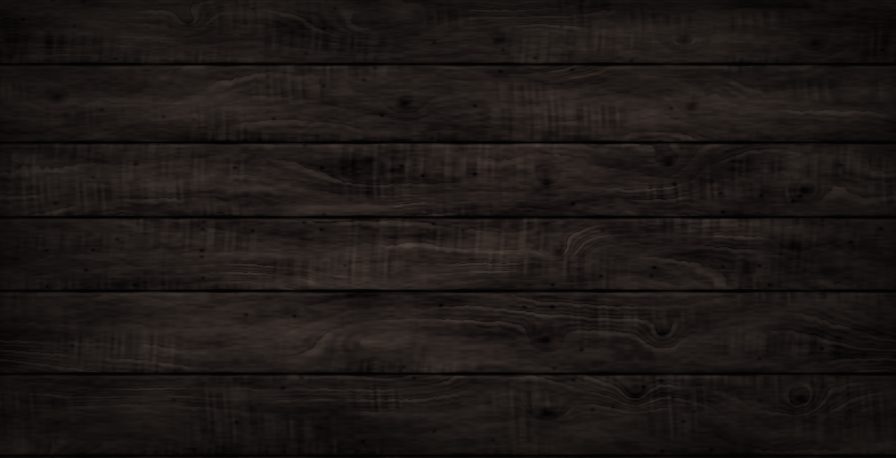
This texture is drawn by a Shadertoy shader. Its source:

```glsl
const int PLANKS = 6;
// Lower edge of each plank above the first seam, and the closing edge
const float EDGES[7] = float[7](0.0, 0.179, 0.360, 0.521, 0.684, 0.855, 1.0);
const float SEAM_OFFSET = 0.005;
const float SEAM_HALF_WIDTH = 0.0028;
const float PLANK_RATIO = 11.5;      // mean plank length over height
const float RING_COUNT = 4.0;
const float KNOT_DENSITY = 0.5;
const float PIT_DENSITY = 0.02;
const float SAW_STRENGTH = 0.26;
const float FIBRE_STRENGTH = 0.42;
const float GRAIN_STRENGTH = 0.2;
const float RING_STRENGTH = 0.13;
const float STREAK_STRENGTH = 0.24;
const float PATCH_STRENGTH = 0.75;
const float EDGE_LIGHT = 0.54;       // brightness at the canvas border
const float CENTRE_LIGHT = 1.26;
const vec3 SHADOW = vec3(0.046, 0.034, 0.033);
const vec3 PALE = vec3(0.25, 0.212, 0.19);
const vec3 GAP = vec3(0.014, 0.011, 0.011);
const float PI = 3.14159;

float hash(vec2 p, float seed) {
    vec3 q = fract(vec3(p, seed) * vec3(0.1031, 0.1137, 0.0973));
    q += dot(q, q.yzx + 33.33);
    return fract((q.x + q.y) * q.z);
}

// Value noise that wraps along the plank
float noise(vec2 q, vec2 cells, float seed) {
    vec2 p = q * cells, i = floor(p), f = fract(p);
    f = f * f * (3.0 - 2.0 * f);
    float left = mod(i.x, cells.x), right = mod(i.x + 1.0, cells.x);
    float low = mix(hash(vec2(left, i.y), seed), hash(vec2(right, i.y), seed), f.x);
    float high = mix(hash(vec2(left, i.y + 1.0), seed), hash(vec2(right, i.y + 1.0), seed), f.x);
    return mix(low, high, f.y);
}

float layeredNoise(vec2 q, vec2 cells, float seed) {
    float sum = 0.0, weight = 0.5;
    for (int i = 0; i < 4; i++) {
        sum += weight * noise(q, cells, seed + float(i) * 3.7);
        cells *= 2.0;
        weight *= 0.5;
    }
    return sum / 0.9375;
}

// Cellular scatter of soft oval spots; size is in plank heights
float spots(vec2 q, vec2 cells, float seed, float density, float size) {
    vec2 cell = floor(q * cells);
    float sum = 0.0;
    for (int y = -1; y <= 1; y++)
    for (int x = -1; x <= 1; x++) {
        vec2 c = cell + vec2(x, y);
        vec2 id = vec2(mod(c.x, cells.x), c.y);
        vec2 jitter = 0.25 + 0.5 * vec2(hash(id, seed), hash(id, seed + 5.3));
        vec2 d = (q - (c + jitter) / cells) * vec2(PLANK_RATIO * 0.75, 1.0) / size;
        sum += step(hash(id, seed + 9.1), density) * exp(-dot(d, d));
    }
    return sum;
}

float woodTone(vec2 q, float seed) {
    // Growth rings run along the plank and swell around knots
    float bend = 0.25 * sin(2.0 * PI * (2.0 * q.x + seed * 0.37))
               + 0.1 * sin(2.0 * PI * (5.0 * q.x + seed * 0.71));
    float knot = spots(q, vec2(6.0, 1.0), seed, KNOT_DENSITY, 0.18);
    float core = spots(q, vec2(6.0, 1.0), seed, KNOT_DENSITY, 0.06);
    float rings = q.y * RING_COUNT + bend + 1.3 * knot
                + 2.4 * noise(q, vec2(7.0, 2.0), seed + 2.0)
                + 0.25 * noise(q, vec2(30.0, 6.0), seed + 4.0)
                + 0.12 * noise(q, vec2(190.0, 5.0), seed + 6.0);
    float phase = fract(rings);
    float ring = phase * smoothstep(1.0, 0.9, phase);
    float grain = sin(2.0 * PI * 3.0 * rings);

    // Fibres, cross saw marks and worn patches
    float fibre = layeredNoise(q, vec2(18.0, 8.0), seed + 11.0) - 0.5;
    float fine = noise(q, vec2(110.0, 36.0), seed + 17.0) - 0.5;
    float patches = layeredNoise(q, vec2(5.0, 2.0), seed + 23.0);
    float sawPath = q.x + 0.002 * sin(q.y * 4.0 + seed);
    float saw = noise(vec2(sawPath, q.y), vec2(250.0, 3.0), seed + 31.0) - 0.5;
    float sawMask = smoothstep(0.45, 0.8, noise(q, vec2(12.0, 3.0), seed + 37.0));
    float wear = smoothstep(0.52, 0.7, layeredNoise(q, vec2(11.0, 3.0), seed + 41.0));
    float streak = smoothstep(0.66, 0.86, ring) * wear;
    float pits = spots(q, vec2(90.0, 8.0), seed + 53.0, PIT_DENSITY, 0.022);

    float tone = 0.35 + 0.12 * (hash(vec2(3.0, 7.0), seed) - 0.5);
    tone += PATCH_STRENGTH * (patches - 0.5) + FIBRE_STRENGTH * fibre;
    tone += RING_STRENGTH * (ring - 0.4) + STREAK_STRENGTH * streak;
    tone += GRAIN_STRENGTH * (fine + 0.3 * grain * (0.2 + wear));
    tone += SAW_STRENGTH * saw * (0.15 + sawMask);
    return tone - 0.35 * core - 0.06 * knot - 0.35 * pits;
}

void mainImage(out vec4 fragColor, in vec2 fragCoord) {
    vec2 uv = fragCoord / iResolution.xy;
    float pixel = 1.0 / iResolution.y;

    // Plank under this point
    float y = fract(uv.y - SEAM_OFFSET);
    int plank = 0;
    for (int i = 1; i < PLANKS; i++) if (y >= EDGES[i]) plank = i;
    float low = EDGES[plank], high = EDGES[plank + 1];
    vec2 q = vec2(uv.x, (y - low) / (high - low));
    float tone = woodTone(q, float(plank) * 17.3 + 4.0);

    // Lit upper rim and shaded plank edges
    float gap = min(y - low, high - y);
    gap += 0.0007 * sin(2.0 * PI * 7.0 * uv.x) + 0.0005 * sin(2.0 * PI * 19.0 * uv.x);
    float rim = smoothstep(0.003, 0.006, high - y) * smoothstep(0.013, 0.007, high - y);
    tone += 0.3 * rim * noise(q, vec2(30.0, 1.0), 71.0);
    vec3 colour = mix(SHADOW, PALE, clamp(tone, -0.12, 1.15));
    colour *= mix(0.75, 1.0, smoothstep(0.0, 0.012, gap));

    // Soft light that falls off evenly to every border
    vec2 glow = sin(PI * uv);
    colour *= mix(EDGE_LIGHT, CENTRE_LIGHT, sqrt(glow.x * glow.y));
    float wood = smoothstep(SEAM_HALF_WIDTH - pixel, SEAM_HALF_WIDTH + pixel, gap);
    fragColor = vec4(mix(GAP, colour, wood), 1.0);
}
```
